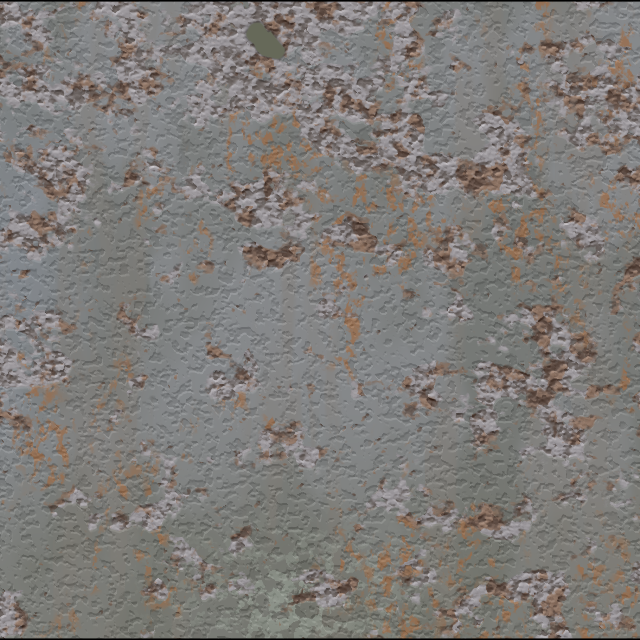
This texture is drawn by a WebGL 2 fragment shader. Its source:

```glsl
#version 300 es
precision highp float;
// Weathered painted steel: blue-grey pitted paint, flaked away in ragged
// patches of rough bare metal, with brown rust, orange stains and one hole.
// Every surface is layered cellular noise, lit by a height difference.
uniform vec2 u_resolution;
out vec4 fragColor;

vec3 hash3(vec2 cell) {
  vec3 q = fract(vec3(cell.xyx) * vec3(0.1031, 0.1030, 0.0973));
  q += dot(q, q.yxz + 33.33);
  return fract((q.xxy + q.yzz) * q.zyx);
}

// Smooth cellular noise: random values blended around jittered points.
float cellNoise(vec2 p) {
  vec2 base = floor(p);
  float sum = 0.0005, weight = 0.001;
  for (int y = -1; y <= 1; y++) {
    for (int x = -1; x <= 1; x++) {
      vec2 cell = base + vec2(x, y);
      vec3 h = hash3(cell);
      vec2 d = cell + h.xy - p;
      float w = max(0.0, 1.0 - dot(d, d));
      w *= w * w;
      sum += w * h.z;
      weight += w;
    }
  }
  return sum / weight;
}

float layered(vec2 p, int octaves) {
  float sum = 0.0, total = 0.0, amp = 1.0;
  for (int i = 0; i < octaves; i++) {
    sum += amp * cellNoise(p);
    total += amp;
    amp *= 0.6;
    p = mat2(1.6, 1.2, -1.2, 1.6) * p + 17.3;
  }
  return sum / total;
}

// Soft round region, 1 at its centre.
float region(vec2 uv, vec2 centre, vec2 size) {
  vec2 q = (uv - centre) / size;
  return exp(-dot(q, q));
}

float crown(vec2 uv) { return region(uv, vec2(0.47, 0.92), vec2(0.2, 0.17)); }

float grain(vec2 uv) { return layered(uv * vec2(100.0, 135.0), 2); }

// Tendency of the paint to have flaked off, frayed by the grain.
float flaking(vec2 uv, float bumps) {
  float bias = 0.28 * crown(uv)
             + 0.12 * region(uv, vec2(0.06, 0.82), vec2(0.13, 0.19))
             + 0.06 * smoothstep(0.5, 0.9, uv.x)
             - 0.06 * region(uv, vec2(0.25, 0.55), vec2(0.2, 0.15))
             - 0.10 * region(uv, vec2(0.46, 0.12), vec2(0.13, 0.14));
  return layered(uv * vec2(15.0, 18.0) + 3.0, 4) + bias + 0.1 * (bumps - 0.5);
}

float bareMask(float flake) { return smoothstep(0.6, 0.66, flake); }

// Scattered round specks, one candidate per cell.
float specks(vec2 p) {
  vec3 h = hash3(floor(p) + 91.0);
  float d = length(fract(p) - 0.5 - 0.5 * (h.xy - 0.5));
  return step(0.91, h.z) * (1.0 - smoothstep(0.08, 0.24, d));
}

void main() {
  vec2 uv = gl_FragCoord.xy / u_resolution.y;
  float px = 1.0 / u_resolution.y;
  vec2 litUv = uv + vec2(-0.001, 0.0032);

  // Relief: flat paint with small pits above deeper, rougher metal
  float bumps = grain(uv);
  float bumpsLit = grain(litUv);
  float flake = flaking(uv, bumps);
  float bare = bareMask(flake);
  float bareLit = bareMask(flaking(litUv, bumpsLit));
  float plateau = smoothstep(0.26, 0.5, bumps);
  float pitSlope = plateau - smoothstep(0.26, 0.5, bumpsLit);
  float shade = mix(0.065 * pitSlope, 0.24 * (bumps - bumpsLit), bare)
              - 0.06 * (bare - bareLit);

  // Paint, drifting from blue to olive with vertical runs
  float tone = layered(uv * vec2(6.0, 3.5) + 7.0, 3);
  float runs = layered(uv * vec2(24.0, 2.5) + 51.0, 3);
  vec3 paint = mix(vec3(0.46, 0.47, 0.46), vec3(0.52, 0.53, 0.54),
                   smoothstep(0.3, 0.65, tone));
  paint = mix(paint, vec3(0.54, 0.57, 0.62),
              0.5 * region(uv, vec2(0.0, 0.57), vec2(0.13, 0.3)));
  paint = mix(paint, vec3(0.43, 0.43, 0.38), 0.5 * (1.0 - smoothstep(0.0, 0.45, uv.y)));
  paint = mix(paint, vec3(0.51, 0.48, 0.45), 0.35 * smoothstep(0.5, 0.75, runs));
  paint *= 0.94 + 0.07 * plateau;
  float fleck = smoothstep(0.53, 0.63, layered(uv * 65.0 + 23.0, 3));
  paint = mix(paint, vec3(0.58, 0.61, 0.57),
              0.75 * fleck * region(uv, vec2(0.46, 0.06), vec2(0.17, 0.1)));

  // Orange stains, fine crumbs gathered in loose vertical drifts
  float drift = layered(uv * vec2(14.0, 7.0) + 33.0, 3) + 0.05 * smoothstep(0.3, 0.9, uv.x);
  float stain = smoothstep(0.5, 0.72, layered(uv * vec2(80.0, 62.0) + 71.0, 3))
              * smoothstep(0.53, 0.7, drift);
  paint = mix(paint, vec3(0.61, 0.42, 0.28), 0.75 * stain);

  // Bare metal with dark cavities and brown rust
  vec3 metal = mix(vec3(0.42, 0.39, 0.38), vec3(0.605, 0.59, 0.605),
                   smoothstep(0.22, 0.6, bumps));
  float rustNoise = layered(uv * 34.0 + 40.0, 4) - 0.07 * crown(uv)
                  + 0.05 * smoothstep(0.4, 0.9, uv.x);
  float rust = smoothstep(0.51, 0.66, rustNoise);
  vec3 rustColor = mix(vec3(0.34, 0.26, 0.22), vec3(0.53, 0.41, 0.33),
                       smoothstep(0.3, 0.75, bumps));
  metal = mix(metal, rustColor, 0.8 * rust);

  vec3 color = mix(paint, metal, bare);
  float halo = rust * smoothstep(0.56, 0.62, flake) * (1.0 - bare);
  color = mix(color, rustColor, 0.7 * halo);
  color = mix(color, rustColor, 0.65 * specks(uv * 58.0 + 0.8 * bumps));
  color += shade;

  // Hole through the sheet, showing a flat olive ground
  vec2 along = vec2(0.026, -0.027);
  vec2 fromTop = uv - vec2(0.402, 0.950);
  float t = clamp(dot(fromTop, along) / dot(along, along), 0.0, 1.0);
  float hole = length(fromTop - along * t) - 0.019 + 0.004 * t
             + 0.012 * (cellNoise(uv * 45.0) - 0.5);
  color *= 1.0 - 0.25 * (1.0 - smoothstep(0.0, 0.005, hole));
  color = mix(color, vec3(0.40, 0.41, 0.35), 1.0 - smoothstep(-px, px, hole));

  // Thin dark edges at top and bottom
  float edge = min(uv.y, 1.0 - uv.y);
  color *= smoothstep(0.0025 - px, 0.0025 + px, edge);
  fragColor = vec4(clamp(color, 0.0, 1.0), 1.0);
}
```
